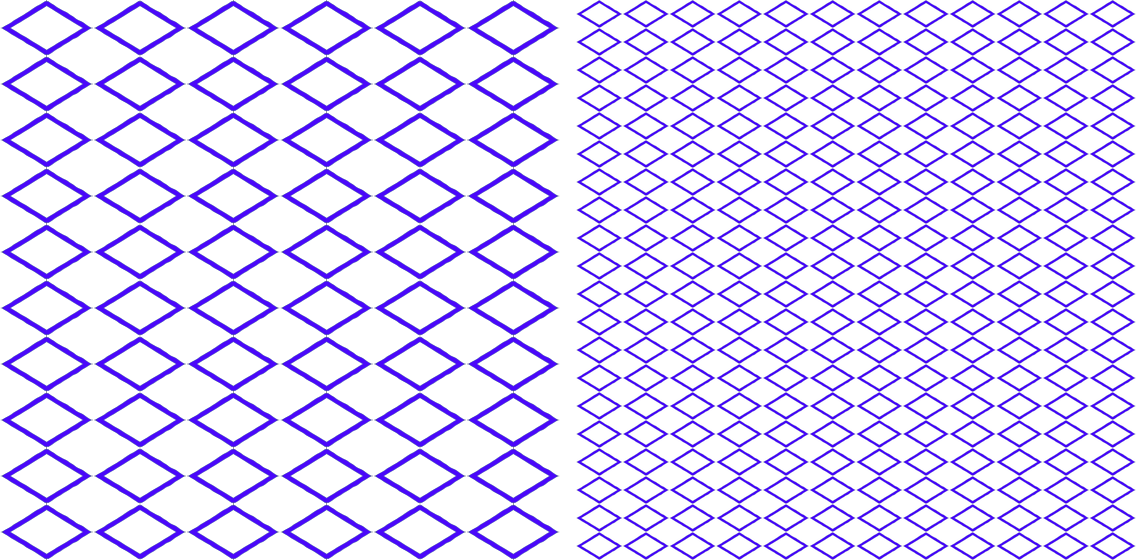
Left: one tile. Right: repeated 2 by 2.
Reproduce this pattern procedurally as a Shadertoy shader.

```glsl
// Blue outlined diamonds on white, 6 across and 10 down.
// Each cell takes a diamond distance, roughened by value noise, and cuts a ring
// from it with soft slate fringes; thin dark spikes finish the four corners.

float hash(vec2 cell) {
    vec3 h = fract(vec3(cell.xyx) * vec3(0.1031, 0.1030, 0.0973));
    h += dot(h, h.yzx + 33.33);
    return fract((h.x + h.y) * h.z);
}

float valueNoise(vec2 p) {
    vec2 i = floor(p), f = fract(p);
    f = f * f * (3.0 - 2.0 * f);
    return mix(mix(hash(i), hash(i + vec2(1, 0)), f.x),
               mix(hash(i + vec2(0, 1)), hash(i + vec2(1, 1)), f.x), f.y);
}

// Distance to the sides of a diamond with the given half extents
float diamond(vec2 p, vec2 halfSize) {
    return (dot(abs(p) / halfSize, vec2(1)) - 1.0)
         * halfSize.x * halfSize.y / length(halfSize);
}

// Thin bar along x, from start to end, on both sides of the centre
float spike(vec2 p, float start, float end) {
    p = abs(p);
    return max(max(p.x - end, start - p.x), p.y - 0.0005);
}

float coverage(float dist, float softness) {
    return 1.0 - smoothstep(-softness, softness, dist);
}

void mainImage(out vec4 fragColor, in vec2 fragCoord) {
    vec2 uv = fragCoord / iResolution.xy;
    float pixel = 1.0 / min(iResolution.x, iResolution.y);

    // Local position, in canvas units, about the centre of the cell
    vec2 repeats = vec2(6, 10);
    vec2 p = (fract(uv * repeats) - 0.5) / repeats;

    // Slightly ragged ring with blunt top and bottom corners
    float wobble = (valueNoise(p * 110.0 + 40.0) - 0.5) * 0.0013;
    float sides = diamond(p, vec2(0.0803, 0.0490)) + wobble;
    float outer = max(sides, abs(p.y) - 0.0477);
    float inner = -0.0082 - sides + 0.6 * wobble;
    float ink = coverage(max(outer, inner), max(0.0014, 0.7 * pixel));

    // Blue on white, greyed where the edge fades
    vec3 color = mix(vec3(1), vec3(0.29, 0.03, 0.98), ink);
    color -= vec3(0.15, 0.01, 0.17) * 4.0 * ink * (1.0 - ink);

    // Dark spikes at the corners
    float tips = min(spike(p, 0.0775, 0.0817), spike(p.yx, 0.0474, 0.0500));
    color = mix(color, vec3(0.16, 0.20, 0.32), 0.8 * coverage(tips, max(0.0007, 0.6 * pixel)));

    fragColor = vec4(color, 1.0);
}
```
